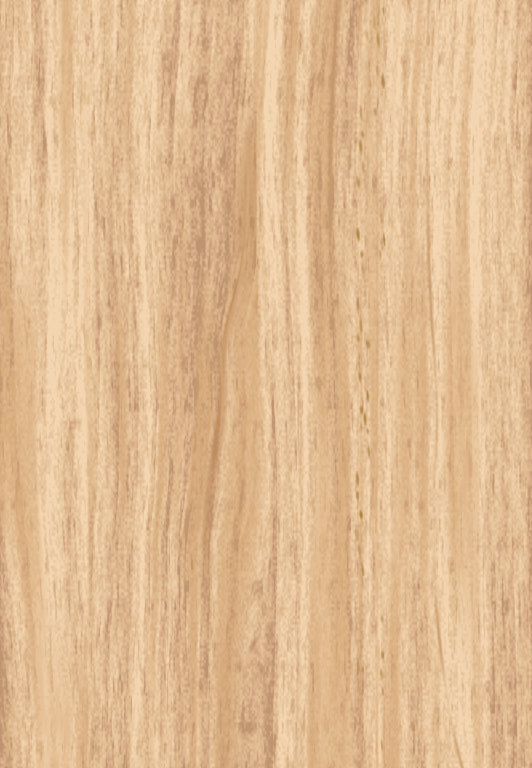
This texture is drawn by a Shadertoy shader. Its source:

```glsl
// Pale planed wood board with upright grain, a heartwood streak and a seam.
// Stretched value noise along a bent grain coordinate sets the tone;
// growth rings, pores, a vein and rows of small flecks are laid over it.

const vec3 SHADE  = vec3(0.77, 0.605, 0.46);
const vec3 TAN    = vec3(0.85, 0.69, 0.535);
const vec3 HONEY  = vec3(0.89, 0.75, 0.585);
const vec3 CREAM  = vec3(0.945, 0.825, 0.68);
const vec3 GOLD   = vec3(0.82, 0.63, 0.43);
const vec3 HEART  = vec3(0.74, 0.53, 0.33);
const vec3 FLECK  = vec3(0.66, 0.48, 0.22);

const float MEAN_TONE    = 0.73;
const float BROAD_AMOUNT = 0.60;
const float BAND_AMOUNT  = 0.48;
const float FINE_AMOUNT  = 0.46;
const float FIBRE_AMOUNT = 0.48;
const float SPECK_AMOUNT = 0.54;
const float PORE_AMOUNT  = 0.40;
const float RING_COUNT   = 34.0;
const float SEAM_X       = 0.334;
const float FLECK_ROWS   = 44.0;

float hash(vec2 p) {
    vec3 q = fract(vec3(p.xyx) * 0.1031);
    q += dot(q, q.yzx + 33.33);
    return fract((q.x + q.y) * q.z);
}

float noise(vec2 p) {
    vec2 i = floor(p), f = fract(p);
    f = f * f * (3.0 - 2.0 * f);
    return mix(mix(hash(i), hash(i + vec2(1, 0)), f.x),
               mix(hash(i + vec2(0, 1)), hash(i + vec2(1, 1)), f.x), f.y);
}

float bump(float x, float width) {
    return exp(-x * x / (width * width));
}

// Centre line of the heartwood streak
float streakPath(float y) {
    return 0.268 + 0.055 * smoothstep(0.28, 0.8, y)
         + 0.010 * (1.0 - smoothstep(0.02, 0.25, y))
         + 0.010 * (noise(vec2(3.0, y * 9.0)) - 0.5);
}

// Centre line of the thin vein on the right
float veinPath(float y) {
    return 0.555 + 0.012 * bump(y - 0.45, 0.14)
         + 0.045 * pow(1.0 - y, 6.0) + 0.006 * (noise(vec2(8.0, y * 8.0)) - 0.5);
}

// Short upright dashes gathered in four loose columns
float flecks(vec2 p) {
    float mask = 0.0;
    for (int i = 0; i < 4; i++) {
        float column = float(i);
        float y = p.y * FLECK_ROWS + column * 0.37;
        float row = floor(y);
        vec2 id = vec2(row, column + 20.0);
        float x = 0.469 + 0.010 * column + 0.008 * (hash(id) - 0.5);
        float gate = noise(vec2(row * 0.16, column * 7.0 + 2.0));
        float present = step(0.95 - 0.35 * smoothstep(0.35, 0.75, p.y),
                             gate * 0.7 + hash(id + 31.0) * 0.55);
        vec2 size = vec2(0.0014 + 0.0014 * hash(id + 9.0), 0.004 + 0.008 * hash(id + 5.0));
        float along = (fract(y) - 0.3 - 0.4 * hash(id + 3.0)) / FLECK_ROWS;
        vec2 d = vec2(p.x - x + 0.08 * along, along) / size;
        float strength = 0.35 + 0.65 * hash(id + 13.0);
        mask = max(mask, strength * present * (1.0 - smoothstep(0.2, 1.4, length(d))));
    }
    return mask;
}

void mainImage(out vec4 fragColor, in vec2 fragCoord) {
    vec2 p = fragCoord / iResolution.y;
    float aspect = iResolution.x / iResolution.y;

    // Seam: crisp high up, melting into the grain elsewhere
    float crisp = smoothstep(0.50, 0.66, p.y) * (1.0 - smoothstep(0.84, 0.98, p.y));
    float blend = mix(0.022, 0.0012, crisp);
    float right = smoothstep(-blend, blend, p.x - SEAM_X);
    float left = 1.0 - right;

    // Grain coordinate, bent along the streak and slightly curly on the left
    float path = streakPath(p.y);
    float offset = p.x - path;
    float g = p.x + 0.024 * (noise(vec2(p.x * 4.0, p.y * 2.6)) - 0.5)
            + 0.005 * left * (noise(vec2(p.x * 12.0, p.y * 14.0)) - 0.5);
    g -= left * (path - 0.30) * bump(offset, 0.075);

    // Layers of tone, from wide bands to single fibres
    float straight = right * (1.0 - smoothstep(0.45, 0.53, p.x));
    float calm = smoothstep(0.48, 0.56, p.x);
    float broad = noise(vec2(g * 20.0, p.y * 0.9));
    float band  = noise(vec2(g * 64.0 + 5.0, p.y * 1.5));
    float fine  = noise(vec2(g * 150.0 + 9.0, p.y * 3.2));
    float fibre = noise(vec2(g * 330.0, p.y * 34.0));
    float speck = noise(p * vec2(480.0, 260.0) + 40.0);
    float pore  = smoothstep(0.68, 0.92, noise(vec2(g * 290.0 + 60.0, p.y * 38.0)));
    float tone = MEAN_TONE + BROAD_AMOUNT * (broad - 0.5)
               + BAND_AMOUNT * (1.0 - 0.4 * calm) * (band - 0.5)
               + FINE_AMOUNT * (1.0 + 0.4 * straight - 0.35 * calm) * (fine - 0.5)
               + FIBRE_AMOUNT * (fibre - 0.5) + SPECK_AMOUNT * (speck - 0.5)
               - PORE_AMOUNT * pore;

    // Growth rings, each darkening slowly and ending in a thin late line
    float ring = fract(g * RING_COUNT + 1.3 * noise(vec2(g * 9.0, p.y * 1.5)));
    float late = smoothstep(0.5, 0.94, ring) * (1.0 - smoothstep(0.94, 1.0, ring));
    tone -= 0.45 * late * noise(vec2(g * 25.0 + 3.0, p.y * 2.0));

    // Pale strips, shaded middle and darker board edges
    tone += 0.40 * right * bump(p.x - 0.346, 0.015) * smoothstep(0.1, 0.45, p.y);
    tone += 0.26 * (bump(p.x - 0.058, 0.013) + bump(g - 0.19, 0.012));
    tone += 0.13 * calm - 0.12 * straight;
    tone -= 0.18 * left * bump(offset, 0.055);
    tone -= 0.40 * left * crisp * exp(-max(SEAM_X - p.x, 0.0) / 0.016);
    tone -= 0.45 * (exp(-p.x / 0.008) + exp((p.x - aspect) / 0.009));

    vec3 color = mix(SHADE, TAN, clamp(tone / 0.36, -0.25, 1.0));
    color = mix(color, HONEY, clamp((tone - 0.36) / 0.30, 0.0, 1.0));
    color = mix(color, CREAM, clamp((tone - 0.66) / 0.44, 0.0, 1.15));
    float golden = smoothstep(0.55, 0.9, noise(vec2(g * 75.0 + 70.0, p.y * 2.2)));
    color = mix(color, GOLD, 0.65 * golden * (0.35 + 0.65 * fibre));

    // Heartwood streak, soft and broken up by strands running along it
    float strand = noise(vec2(offset * 170.0, p.y * 7.0));
    float width = 0.008 + 0.008 * bump(p.y - 0.74, 0.10);
    float reach = left * smoothstep(0.12, 0.45, p.y) * (1.0 - smoothstep(0.78, 0.87, p.y));
    float body = bump(offset + 0.006 * (strand - 0.5), width);
    color = mix(color, HEART, reach * body * (0.15 + 0.6 * strand + 0.2 * (speck - 0.5)));
    float core = bump(offset + 0.003, 0.0016) * noise(vec2(6.0, p.y * 16.0));
    color = mix(color, HEART, 0.75 * reach * core);

    // Vein, faint golden lines and flecks
    float vein = bump(p.x - veinPath(p.y), 0.0022) * noise(vec2(1.0, p.y * 12.0));
    color = mix(color, GOLD * 0.95, 0.9 * vein);
    float trail = bump(p.x - 0.470, 0.002) + bump(p.x - 0.491, 0.002);
    color = mix(color, GOLD, 0.6 * trail * noise(vec2(p.x * 60.0, p.y * 9.0)));
    color = mix(color, FLECK, 0.9 * flecks(p));

    fragColor = vec4(color, 1.0);
}
```
